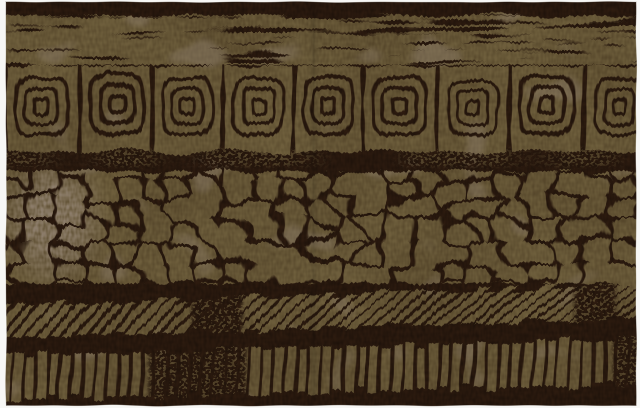
A WebGL 1 fragment shader for this pattern:

```glsl
precision highp float;
// Carved wool rug: five bands of olive pile on a dark brown ground.
// Each band is a signed distance (positive inside the pile); noise roughens
// the edges along the fibres and lays worn, shiny patches over the pile.

uniform vec2 u_resolution;

// Lengths are in canvas heights, with y measured downwards.
const vec2 CANVAS = vec2(1.5706, 1.0);
const vec2 RUG_MIN = vec2(0.015, 0.005);
const vec2 RUG_MAX = vec2(1.561, 0.994);
const float SQUARE_PITCH = 0.177;
const float SQUARE_CENTRE = 0.262;
const float RING_PITCH = 0.022;
const float RING_HALF_WIDTH = 0.0036;
const vec2 STONE_SIZE = vec2(0.068, 0.054);
const float STONE_GAP = 0.0042;
const float SLANT_PITCH = 0.031;
const float BAR_PITCH = 0.0291;
const float FRAY = 0.006;

const vec3 BACKDROP = vec3(0.97, 0.97, 0.96);
const vec3 GROUND = vec3(0.15, 0.09, 0.05);
const vec3 PILE_DARK = vec3(0.34, 0.28, 0.17);
const vec3 PILE_LIGHT = vec3(0.43, 0.37, 0.235);
const vec3 WORN = vec3(0.55, 0.49, 0.42);

float hash(vec2 c) {
  vec3 v = fract(c.xyx * 0.1031);
  v += dot(v, v.yzx + 33.33);
  return fract((v.x + v.y) * v.z);
}

float corner(vec2 cell, vec2 offset) {
  float a = 6.2832 * hash(cell);
  return dot(vec2(cos(a), sin(a)), offset);
}

// Gradient noise, roughly -0.7 to 0.7.
float noise(vec2 p) {
  vec2 i = floor(p), f = fract(p), e = vec2(1.0, 0.0);
  vec2 s = f * f * f * (f * (f * 6.0 - 15.0) + 10.0);
  return mix(mix(corner(i, f), corner(i + e, f - e), s.x),
             mix(corner(i + e.yx, f - e.yx), corner(i + 1.0, f - 1.0), s.x), s.y);
}

float cover(float d) {
  float px = 0.8 / u_resolution.y;
  return smoothstep(-px, px, d);
}

float span(float x, float a, float b) {
  return smoothstep(a - 0.01, a + 0.01, x) - smoothstep(b - 0.01, b + 0.01, x);
}

// Long horizontal brush streaks, sparser towards the upper right.
float streaks(vec2 p) {
  float sparse = smoothstep(0.4, 0.9, p.x) * (1.0 - smoothstep(0.07, 0.14, p.y));
  float t = noise(p * vec2(4.0, 60.0)) + 0.5 * noise(p * vec2(13.0, 115.0));
  float top = p.y - 0.038 - 0.02 * noise(vec2(p.x * 7.0, 3.0));
  return min((t + mix(0.38, 0.08, sparse)) * 0.015, min(top, 0.159 - p.y));
}

// Row of panels, each with concentric rounded-square rings.
float squares(vec2 p) {
  float u = (p.x - RUG_MIN.x) / SQUARE_PITCH + 0.12 * noise(vec2(p.x * 3.0, p.y * 2.0));
  float id = floor(u), vary = hash(vec2(id, 7.0));
  vec2 c = vec2((fract(u) - 0.5) * SQUARE_PITCH, p.y - SQUARE_CENTRE + 0.02 * (vary - 0.5));
  c += 0.007 * vec2(noise(p * 24.0), noise(p * 24.0 + 40.0));
  vec2 q = c * c / vec2(1.0, 1.25);
  float r = sqrt(sqrt(dot(q, q))) / (0.92 + 0.2 * vary);
  float ring = abs(fract(r / RING_PITCH - 0.22) - 0.5) * RING_PITCH;
  float carved = r < 0.072 ? ring - RING_HALF_WIDTH * (0.7 + 0.6 * vary) : 0.01;
  float divider = (0.5 - abs(fract(u) - 0.5)) * SQUARE_PITCH - 0.005 - 0.005 * noise(p * 15.0);
  float low = 0.372 + 0.02 * noise(vec2(p.x * 8.0, 9.0)) - p.y;
  float high = p.y - 0.162 - 0.012 * noise(vec2(p.x * 14.0, 5.0));
  return min(min(carved, divider), min(low, high));
}

// Rounded cells; neighbours in the same group fuse into bent stones.
float stones(vec2 p) {
  vec2 u = p / STONE_SIZE + 0.3 * vec2(noise(p * 22.0), noise(p * 22.0 + 17.0));
  vec4 nearest = vec4(9.0);
  for (int j = -2; j <= 2; j++) for (int i = -2; i <= 2; i++) {
    vec2 cell = floor(u) + vec2(float(i), float(j));
    vec2 seed = cell + 0.5 + 0.68 * (vec2(hash(cell), hash(cell + 51.0)) - 0.5);
    vec2 q = (u - seed) * (u - seed);
    float group = floor(hash(cell + 93.0) * 4.0);
    vec4 other = step(0.5, abs(vec4(0.0, 1.0, 2.0, 3.0) - group));
    nearest = min(nearest, sqrt(sqrt(dot(q, q))) + other * 9.0);
  }
  vec2 lo = min(nearest.xz, nearest.yw), hi = max(nearest.xz, nearest.yw);
  float second = min(max(lo.x, lo.y), min(hi.x, hi.y));
  float gap = STONE_GAP * (1.0 + 0.9 * noise(p * 18.0));
  float d = (second - min(lo.x, lo.y)) * 0.03 - gap;
  float edge = 0.137 + 0.02 * noise(vec2(p.x * 12.0, floor(p.y * 1.8))) - abs(p.y - 0.557);
  return min(d, edge);
}

// Row of separate strokes with uneven width, length and height.
float strokes(vec2 p, float centre, float halfHeight, float slant, float pitch, float seed) {
  float y = p.y - centre;
  float u = (p.x + slant * y) / pitch + 0.25 * noise(p * vec2(20.0, 9.0) + seed);
  float vary = hash(vec2(floor(u), seed)), shift = hash(vec2(floor(u), seed + 5.0)) - 0.5;
  float side = (0.28 + 0.14 * vary - abs(fract(u) - 0.5)) * pitch / sqrt(1.0 + slant * slant);
  return min(side, halfHeight * (0.85 + 0.25 * vary) - abs(y + 0.012 * shift));
}

void main() {
  vec2 p = gl_FragCoord.xy / u_resolution * CANVAS;
  p.y = CANVAS.y - p.y;
  vec2 q = p + vec2(0.3, 1.0) * FRAY * noise(p * vec2(150.0, 14.0));

  // Pile bands
  float speck = smoothstep(-0.05, 0.25, noise(p * vec2(125.0, 150.0)));
  float pile = cover(max(max(streaks(q), squares(q)), stones(q)));
  float slants = cover(strokes(q, 0.787 - 0.03 * q.x, 0.042, 0.8 + 0.4 * q.x, SLANT_PITCH, 11.0));
  float bars = cover(strokes(q, 0.925 - 0.024 * q.x, 0.056, 0.06, BAR_PITCH, 23.0));
  slants *= mix(1.0, 0.7 * speck, span(p.x, 0.47, 0.595) + span(p.x, 1.41, 1.51));
  bars *= mix(1.0, 0.7 * speck, span(p.x, 0.365, 0.605) + span(p.x, 1.505, 1.6));
  float fringe = span(p.y, 0.365, 0.407) * smoothstep(-0.2, 0.15, noise(vec2(p.x * 4.0, 2.0)));
  pile = max(max(pile, 0.65 * speck * fringe), max(slants, bars));

  // Fibre shading and wear
  float fibre = noise(p * vec2(150.0, 60.0)) + 0.6 * noise(p * vec2(40.0, 110.0));
  float patches = noise(p * 5.0 + 30.0);
  vec3 wool = mix(PILE_DARK, PILE_LIGHT, clamp(0.55 + 0.6 * fibre + 0.5 * patches, 0.0, 1.0));
  float shine = 1.0 - smoothstep(0.03, 0.16, length((p - vec2(0.13, 0.54)) * vec2(1.0, 0.8)));
  float worn = 0.45 * smoothstep(0.22, 0.5, noise(p * vec2(9.0, 11.0) + 60.0));
  wool = mix(wool, WORN, clamp(max(worn, shine * (0.65 + 0.7 * fibre)), 0.0, 1.0));
  vec3 colour = mix(GROUND * (1.0 + 0.25 * fibre), wool, pile);
  colour *= 1.0 - 0.12 * exp(-abs(p.x - 0.77) * 180.0);

  // Slightly uneven outline
  vec2 inset = min(p - RUG_MIN, RUG_MAX - p) + 0.004 * noise(p * 9.0);
  gl_FragColor = vec4(mix(BACKDROP, colour, cover(min(inset.x, inset.y))), 1.0);
}
```
